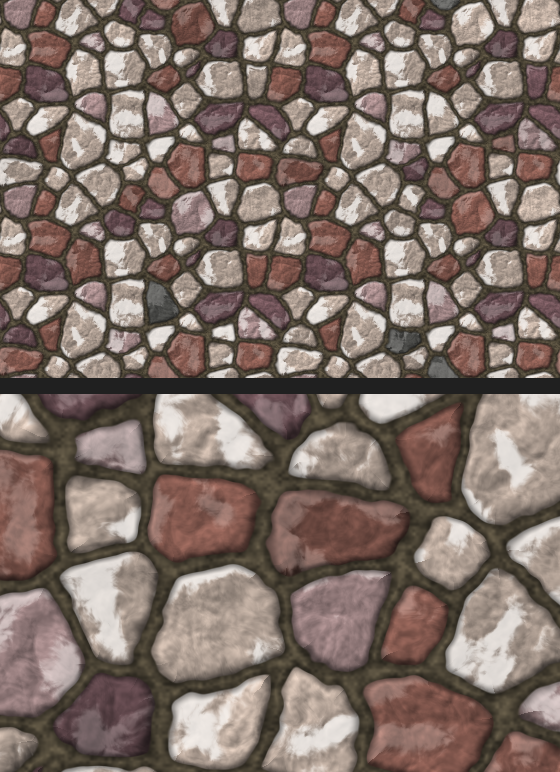
Top: the whole. Bottom: its middle third, enlarged.
Reproduce this texture procedurally as a WebGL 2 fragment shader.

```glsl
#version 300 es
precision highp float;
// Irregular stone wall: a weighted Voronoi layout of craggy stones in dark mortar.
// The layout repeats REPEATS times each way; some stones change colour per repeat.
// Stone surfaces use ridged noise lit from the upper left; all lattices wrap.
uniform vec2 u_resolution;
out vec4 outColor;

#define REPEATS vec2(2.0, 2.0)  // layout copies across and down
#define GRID vec2(8.0, 6.0)     // stones per copy
#define JITTER 0.80             // scatter of stone centres
#define SIZE_SPREAD 0.50        // difference between large and small stones
#define GAP 0.065               // half width of the mortar, in cells
#define ROUNDING 20.0           // lower is rounder corners
#define RELIEF 1.15             // strength of the surface light
#define RECOLOUR 0.30           // share of stones that vary between copies

const vec3 CREAM = vec3(0.75, 0.68, 0.63);
const vec3 PINK = vec3(0.67, 0.56, 0.56);
const vec3 RED = vec3(0.52, 0.35, 0.31);
const vec3 PLUM = vec3(0.43, 0.32, 0.34);
const vec3 SLATE = vec3(0.30, 0.30, 0.29);
const vec3 OLIVE = vec3(0.62, 0.59, 0.51);
const vec3 GLARE = vec3(0.95, 0.94, 0.93);
const vec3 MORTAR = vec3(0.31, 0.28, 0.22);
const vec2 LIGHT = vec2(-0.6, 0.8);

float hash(vec2 p) {
  return fract(sin(dot(p, vec2(127.1, 311.7))) * 43758.5453);
}

// Value noise that wraps after a whole period
float noise(vec2 p, vec2 period) {
  vec2 i = floor(p), f = fract(p);
  f = f * f * (3.0 - 2.0 * f);
  vec2 a = mod(i, period), b = mod(i + 1.0, period);
  return mix(mix(hash(a), hash(vec2(b.x, a.y)), f.x),
             mix(hash(vec2(a.x, b.y)), hash(b), f.x), f.y);
}

// Ridged height of a stone surface, in coordinates local to the stone
float crag(vec2 p) {
  float sum = 0.0, amp = 0.5;
  for (int i = 0; i < 5; i++) {
    sum += amp * abs(2.0 * noise(p, vec2(512.0)) - 1.0);
    p = mat2(1.6, 1.2, -1.2, 1.6) * p + 7.3;
    amp *= 0.5;
  }
  return sum;
}

// Stone centre (xy, in cells) and weight (z), the same in every copy
vec3 stoneSite(vec2 cell) {
  vec2 id = mod(cell, GRID);
  vec2 offset = vec2(hash(id + 3.7), hash(id + 19.1)) - 0.5;
  float size = hash(id + 41.3);
  return vec3(cell + 0.5 + JITTER * offset, SIZE_SPREAD * size * size);
}

vec3 stoneColour(float pick) {
  return pick < 0.52 ? CREAM : pick < 0.61 ? PINK : pick < 0.74 ? RED
       : pick < 0.86 ? PLUM : pick < 0.94 ? SLATE : OLIVE;
}

void main() {
  vec2 uv = gl_FragCoord.xy / u_resolution;
  vec2 stretch = vec2(u_resolution.x / u_resolution.y * GRID.y / GRID.x, 1.0);
  float pixel = GRID.y * REPEATS.y / u_resolution.y;
  vec2 q = uv * GRID * REPEATS;

  // Uneven stone outlines
  vec2 p = q;
  p += 0.16 * (vec2(noise(q * 2.0, GRID * 2.0), noise(q * 2.0 + 5.0, GRID * 2.0)) - 0.5);
  p += 0.06 * (vec2(noise(q * 7.0, GRID * 7.0), noise(q * 7.0 + 9.0, GRID * 7.0)) - 0.5);

  // Owning stone
  vec2 base = floor(p), cell = base, local = vec2(0.0);
  float best = 1e5;
  for (int j = -2; j <= 2; j++)
    for (int i = -2; i <= 2; i++) {
      vec2 c = base + vec2(i, j);
      vec3 s = stoneSite(c);
      vec2 d = (p - s.xy) * stretch;
      float power = dot(d, d) - s.z;
      if (power < best) { best = power; cell = c; local = d; }
    }

  // Rounded distance to the border, and the direction of the nearest side
  float total = 0.0, nearest = 1e5;
  vec2 side = vec2(0.0, 1.0);
  for (int j = -2; j <= 2; j++)
    for (int i = -2; i <= 2; i++) {
      vec2 c = base + vec2(i, j);
      if (c == cell) continue;
      vec3 s = stoneSite(c);
      vec2 d = (p - s.xy) * stretch, across = local - d;
      float span = max(length(across), 0.01);
      float border = (dot(d, d) - s.z - best) / (2.0 * span);
      total += exp(-ROUNDING * border);
      if (border < nearest) { nearest = border; side = across / span; }
    }
  float inside = -log(total) / ROUNDING - GAP;

  // Stone colour, partly dependent on the copy
  vec2 id = mod(cell, GRID), copy = mod(floor(cell / GRID), REPEATS);
  bool varies = hash(id + 67.9) < RECOLOUR;
  vec2 key = id + (varies ? 13.0 * copy : vec2(0.0));
  vec3 tint = stoneColour(hash(key + 83.3)) * (0.86 + 0.24 * hash(key + 97.7));

  // Craggy surface with pale broken faces and a bevelled rim
  float turn = 6.2832 * hash(id + 29.9);
  mat2 spin = mat2(cos(turn), sin(turn), -sin(turn), cos(turn));
  vec2 face = spin * local * vec2(1.9, 1.9) + 40.0 + 9.0 * id;
  float lit = crag(face) - crag(face + spin * LIGHT * 0.12);
  float bevel = dot(side, LIGHT) * (1.0 - smoothstep(0.0, 0.16, inside));
  float patches = noise(face * vec2(0.9, 1.8), vec2(512.0));
  float glare = smoothstep(0.52, 0.74, patches + 0.9 * lit + 0.20 * bevel);
  float grain = noise(q * 22.0, GRID * 22.0) - 0.5;
  float pale = smoothstep(0.42, 0.66, tint.g);
  vec3 stone = tint * (0.93 + RELIEF * lit + 0.22 * bevel + 0.14 * grain);
  stone = mix(stone, GLARE, glare * mix(0.20, 0.80, pale));
  stone *= mix(0.55, 1.0, smoothstep(-0.01, 0.08, inside));

  // Gritty mortar, darker against the stones
  float grit = noise(q * 13.0, GRID * 13.0) * 0.6 + noise(q * 29.0, GRID * 29.0) * 0.4;
  vec3 mortar = MORTAR * (0.55 + 0.75 * grit) * mix(0.75, 1.1, smoothstep(0.0, 0.08, -inside));

  vec3 colour = mix(mortar, stone, smoothstep(-pixel, pixel, inside));
  outColor = vec4(clamp(colour, 0.0, 1.0), 1.0);
}
```
